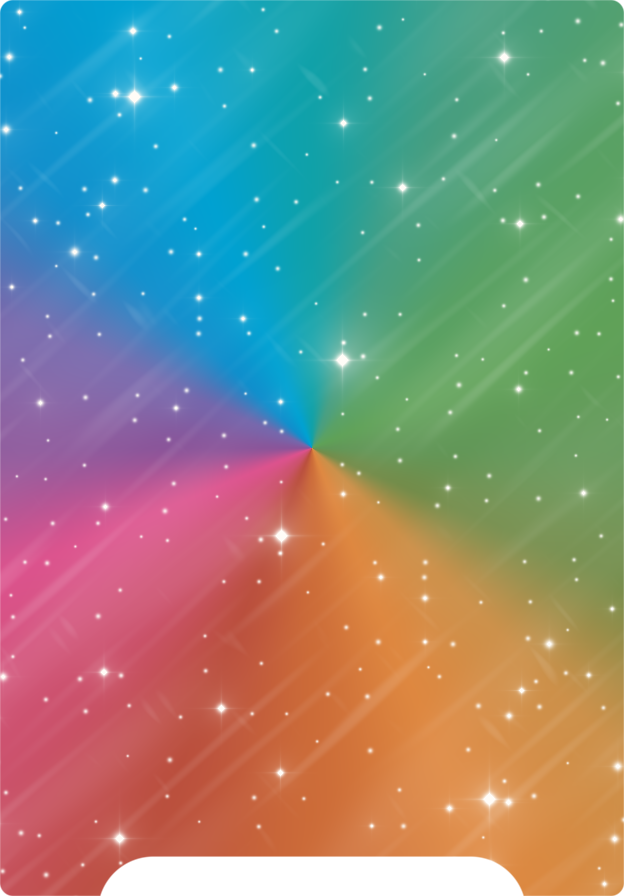
Write a Shadertoy shader that draws this background.

```glsl
// A rainbow colour wheel fanning out from the middle of a rounded card, under
// slanted light streaks and a star field that repeats when turned by 180 degrees.
// Angular gradient, stretched gradient noise, jittered star cells, box distances.

const float TAU = 6.28318;
const int STOPS = 16;

// Wheel colours, counterclockwise from the right.
const vec3 WHEEL[STOPS] = vec3[STOPS](
    vec3(.38, .59, .34), vec3(.37, .63, .34), vec3(.35, .63, .39), vec3(.28, .62, .50),
    vec3(.06, .63, .66), vec3(.00, .63, .82), vec3(.06, .56, .80), vec3(.46, .40, .67),
    vec3(.54, .33, .60), vec3(.86, .32, .55), vec3(.80, .32, .43), vec3(.73, .31, .24),
    vec3(.80, .42, .22), vec3(.87, .53, .25), vec3(.80, .56, .28), vec3(.45, .55, .29));

vec2 hash2(vec2 p) {
    p = vec2(dot(p, vec2(127.1, 311.7)), dot(p, vec2(269.5, 183.3)));
    return fract(sin(p) * 43758.5);
}

float cornerSlope(vec2 cell, vec2 f, vec2 corner) {
    return dot(hash2(cell + corner) * 2.0 - 1.0, f - corner);
}

float gradientNoise(vec2 p) {
    vec2 i = floor(p), f = fract(p);
    vec2 u = f * f * (3.0 - 2.0 * f);
    float low = mix(cornerSlope(i, f, vec2(0, 0)), cornerSlope(i, f, vec2(1, 0)), u.x);
    float high = mix(cornerSlope(i, f, vec2(0, 1)), cornerSlope(i, f, vec2(1, 1)), u.x);
    return mix(low, high, u.y);
}

vec3 wheelColor(vec2 p) {
    float t = fract(atan(p.y, p.x) / TAU) * float(STOPS);
    int k = int(t) % STOPS;
    float f = fract(t);
    return mix(WHEEL[k], WHEEL[(k + 1) % STOPS], mix(f, smoothstep(0.0, 1.0, f), 0.4));
}

float roundedBox(vec2 p, vec2 halfSize, float radius) {
    vec2 d = abs(p) - halfSize + radius;
    return length(max(d, 0.0)) + min(max(d.x, d.y), 0.0) - radius;
}

// Soft core, with a halo and a four-armed sparkle scaled by flare.
float star(vec2 p, float size, float flare) {
    vec2 a = abs(p) / size;
    float r = length(a);
    float arms = exp(-4.0 * a.x - 0.45 * a.y) + exp(-4.0 * a.y - 0.45 * a.x);
    return exp(-r * r) + flare * (0.35 * exp(-0.4 * r) + 0.6 * arms);
}

// Stars in jittered cells; the lower half is the upper half turned around.
float scatter(vec2 p, float cellSize, float density, float size, float flare, float seed) {
    vec2 q = p / cellSize;
    float light = 0.0;
    for (int y = -1; y <= 1; y++)
    for (int x = -1; x <= 1; x++) {
        vec2 cell = floor(q) + vec2(x, y);
        bool turned = cell.y < 0.0;
        vec2 id = turned ? -1.0 - cell : cell;
        vec2 local = turned ? -q - id : q - id;
        vec2 place = 0.1 + 0.8 * hash2(id + seed);
        vec2 kind = hash2(id + seed + 37.3);
        float present = step(kind.x, density);
        light += present * star((local - place) * cellSize, size * mix(0.6, 1.2, kind.y), flare);
    }
    return light;
}

float starPair(vec2 p, vec2 offset, float size) {
    return star(p - offset, size, 1.0) + star(p + offset, size, 1.0);
}

// Long streaks along the slant, plus short faint dashes across it.
float streaks(vec2 p, float slant) {
    float c = cos(slant), s = sin(slant);
    vec2 q = vec2(c * p.x + s * p.y, c * p.y - s * p.x);
    float broad = gradientNoise(q * vec2(2.5, 14.0));
    float fine = gradientNoise(q * vec2(4.0, 60.0) + 9.0);
    float dashes = smoothstep(0.28, 0.6, gradientNoise(q * vec2(75.0, 15.0) + 31.0));
    return 0.10 * smoothstep(-0.2, 0.6, broad) + 0.12 * smoothstep(0.05, 0.6, fine) + 0.10 * dashes;
}

void mainImage(out vec4 fragColor, in vec2 fragCoord) {
    vec2 p = (fragCoord - 0.5 * iResolution.xy) / iResolution.y;
    vec2 halfCard = 0.5 * iResolution.xy / iResolution.y;
    float pixel = 1.0 / iResolution.y;

    // Coloured wheel with streaks and drifting haze, calm near the hub
    vec3 color = wheelColor(p);
    float calm = smoothstep(0.0, 0.15, length(p));
    float haze = 0.13 * scatter(p, 0.24, 0.5, 0.05, 0.0, 5.0);
    haze += 0.13 * (exp(-dot(p - vec2(0.03, 0.1), p - vec2(0.03, 0.1)) / 0.003));
    color = mix(color, vec3(1.0), min(calm * (streaks(p, 0.73) + haze), 0.5));

    // Dust, small stars, sparkles and the two brightest pairs
    float light = 0.85 * scatter(p, 0.045, 0.6, 0.0024, 0.0, 11.0);
    light += 0.9 * scatter(p, 0.095, 0.4, 0.0042, 0.3, 23.0);
    light += 0.9 * scatter(p, 0.17, 0.5, 0.0055, 0.7, 41.0);
    light += starPair(p, vec2(0.034, 0.098), 0.0065);
    light += starPair(p, vec2(-0.198, 0.392), 0.0065);
    color = mix(color, vec3(1.0, 0.99, 0.97), min(light, 1.0));

    // White tab at the bottom and white outside the rounded corners
    float tab = roundedBox(p + vec2(0.0, 0.6), vec2(0.239, 0.144), 0.062);
    float outside = -roundedBox(p, halfCard, 0.015);
    float blank = min(tab, outside);
    color = mix(vec3(1.0), color, smoothstep(-pixel, pixel, blank));
    fragColor = vec4(color, 1.0);
}
```
